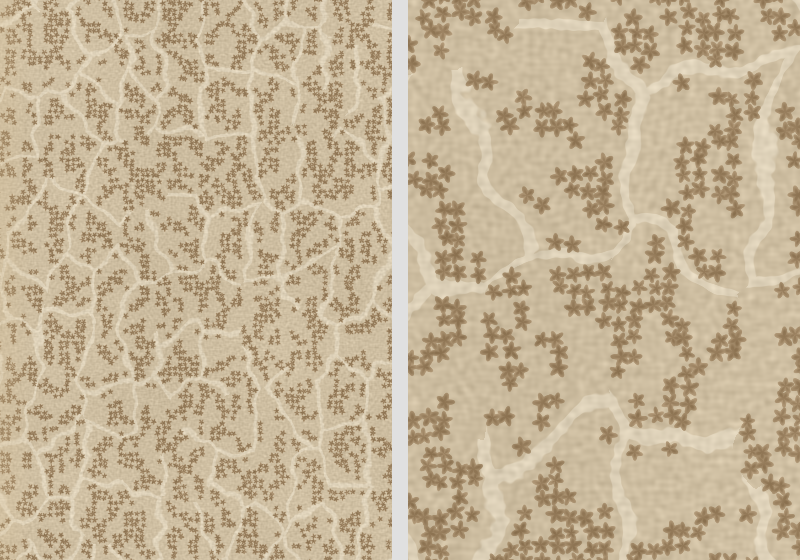
Left, the full canvas; right, a detail of the centre.
A WebGL 1 fragment shader for this pattern:

```glsl
precision highp float;
uniform vec2 u_resolution;

const vec3 GROUND = vec3(0.807, 0.745, 0.632);
const vec3 VEIN = vec3(0.878, 0.830, 0.735);
const vec3 BROWN_EDGE = vec3(0.665, 0.570, 0.440);
const vec3 BROWN_CORE = vec3(0.580, 0.480, 0.350);
const vec3 AGED_EDGE = vec3(0.850, 0.760, 0.600);

vec2 hash2(vec2 p) {
  vec2 k = vec2(dot(p, vec2(127.1, 311.7)), dot(p, vec2(269.5, 183.3)));
  return fract(sin(k) * 43758.545);
}

float cornerSlope(vec2 cell, vec2 offset, vec2 corner) {
  return dot(hash2(cell + corner) * 2.0 - 1.0, offset - corner);
}

float gradientNoise(vec2 p) {
  vec2 i = floor(p);
  vec2 f = p - i;
  vec2 u = f * f * f * (f * (f * 6.0 - 15.0) + 10.0);
  float low = mix(cornerSlope(i, f, vec2(0.0)), cornerSlope(i, f, vec2(1.0, 0.0)), u.x);
  float high = mix(cornerSlope(i, f, vec2(0.0, 1.0)), cornerSlope(i, f, vec2(1.0)), u.x);
  return mix(low, high, u.y);
}

vec2 warp(vec2 p, float frequency, float amount) {
  vec2 q = p * frequency;
  return p + amount * vec2(gradientNoise(q), gradientNoise(q + 37.4));
}

vec2 cellPoint(vec2 cell, float jitter) {
  return cell + 0.5 + jitter * (hash2(cell) - 0.5);
}

// Distance to a branching network: cell borders with some removed
float veinDistance(vec2 p, vec2 density, float dropped) {
  vec2 q = p * density;
  vec2 base = floor(q);
  vec2 nearId = base;
  vec2 nearest = vec2(8.0);
  for (int y = -1; y <= 1; y++) {
    for (int x = -1; x <= 1; x++) {
      vec2 id = base + vec2(float(x), float(y));
      vec2 r = cellPoint(id, 0.8) - q;
      if (dot(r, r) < dot(nearest, nearest)) {
        nearest = r;
        nearId = id;
      }
    }
  }
  float d = 1.0;
  for (int y = -1; y <= 1; y++) {
    for (int x = -1; x <= 1; x++) {
      vec2 id = nearId + vec2(float(x), float(y));
      vec2 r = cellPoint(id, 0.8) - q;
      vec2 across = r - nearest;
      float kept = step(dropped, hash2(id + nearId + 5.3).x);
      if (dot(across, across) > 0.0001 && kept > 0.5) {
        // Gradient length restores canvas units after the stretch
        vec2 n = normalize(across);
        d = min(d, dot(0.5 * (nearest + r), n) / length(n * density));
      }
    }
  }
  return d;
}

// Signed distance to scattered, leaning capsules
float sprayDistance(vec2 p, vec2 pitch, float halfLength, float radius) {
  vec2 base = floor(p / pitch);
  float d = 1.0;
  for (int y = -1; y <= 1; y++) {
    for (int x = -1; x <= 1; x++) {
      vec2 id = base + vec2(float(x), float(y));
      vec2 r = p - cellPoint(id, 0.6) * pitch;
      vec2 h = hash2(id + 71.7);
      float lean = (h.x - 0.5) * 1.9;
      vec2 axis = vec2(sin(lean), cos(lean));
      float reach = halfLength * (0.5 + 0.8 * h.y);
      r -= axis * clamp(dot(r, axis), -reach, reach);
      d = min(d, length(r) - radius);
    }
  }
  return d;
}

float floretDistance(vec2 r, float radius, float turn) {
  float lobes = cos(5.0 * atan(r.y, r.x + 0.000001) + turn);
  return length(r) - radius * (0.80 + 0.23 * lobes);
}

// Small lobed florets gathered into sprays that keep clear of the veins
float sprigDistance(vec2 p, float pitch, vec2 density, float dropped) {
  vec2 base = floor(p / pitch);
  float d = 1.0;
  for (int y = -1; y <= 1; y++) {
    for (int x = -1; x <= 1; x++) {
      vec2 id = base + vec2(float(x), float(y));
      vec2 center = cellPoint(id, 0.5) * pitch;
      vec2 bent = warp(center, 22.0, 0.018);
      if (sprayDistance(bent, vec2(0.034, 0.048), 0.017, 0.0092) < 0.0) {
        float clear = veinDistance(warp(center, 24.0, 0.022), density, dropped);
        vec2 h = hash2(id + 19.1);
        float floret = floretDistance(p - center, pitch * (0.50 + 0.12 * h.x), 6.283 * h.y);
        if (clear > 0.0065) d = min(d, floret);
      }
    }
  }
  return d;
}

void main() {
  vec2 p = gl_FragCoord.xy / u_resolution.y;
  float pixel = 1.0 / u_resolution.y;
  vec2 density = vec2(13.5, 9.5);
  float dropped = 0.24;

  // Woven ground with soft, broad toning
  float weave = gradientNoise(p * vec2(230.0, 170.0));
  float fiber = gradientNoise(p * vec2(120.0, 310.0) + 9.0);
  float toning = gradientNoise(p * 5.0 + 3.0);
  vec3 color = GROUND;

  // Pale veins with ragged borders
  float vein = veinDistance(warp(p, 24.0, 0.022), density, dropped);
  vein += 0.0032 * gradientNoise(p * 150.0) + 0.002 * gradientNoise(p * 35.0);
  color = mix(color, VEIN, 0.92 * (1.0 - smoothstep(-pixel, pixel, vein - 0.0034)));

  // Brown florets with darker hearts
  float sprig = sprigDistance(p, 0.0096, density, dropped) + 0.0012 * weave;
  vec3 brown = mix(BROWN_CORE, BROWN_EDGE, smoothstep(-0.0034, 0.0, sprig));
  color = mix(color, brown, 1.0 - smoothstep(-0.8 * pixel, 0.8 * pixel, sprig));

  color += 0.075 * weave + 0.06 * fiber + 0.025 * toning;
  color = mix(color, AGED_EDGE, 0.22 * (1.0 - smoothstep(0.0, 0.07, p.x)));
  gl_FragColor = vec4(color, 1.0);
}
```
